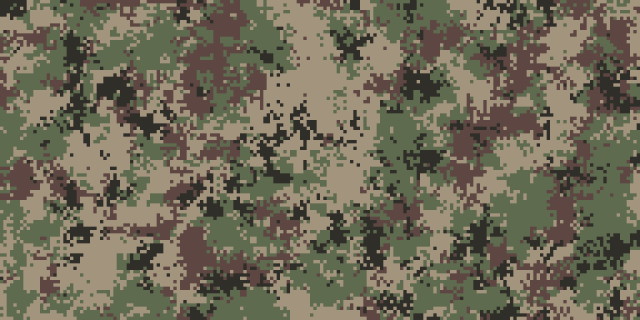
A Shadertoy shader for this pattern:

```glsl
const float CELLS_HIGH = 96.0;

const vec3 TAN   = vec3(0.64, 0.58, 0.49);
const vec3 GREEN = vec3(0.37, 0.42, 0.31);
const vec3 BROWN = vec3(0.37, 0.28, 0.26);
const vec3 DARK  = vec3(0.19, 0.18, 0.16);

float hash(vec2 p) {
    return fract(sin(dot(p, vec2(127.1, 311.7))) * 43758.5453);
}

float valueNoise(vec2 p, float seed) {
    vec2 i = floor(p);
    vec2 f = fract(p);
    vec2 s = f * f * (3.0 - 2.0 * f);
    i += seed * vec2(17.0, 29.0);
    float low  = mix(hash(i), hash(i + vec2(1.0, 0.0)), s.x);
    float high = mix(hash(i + vec2(0.0, 1.0)), hash(i + 1.0), s.x);
    return mix(low, high, s.y);
}

// Large patches broken up by small clumps and single-cell grain
float patchField(vec2 cell, float patchSize, float seed) {
    float broad = valueNoise(cell / patchSize, seed);
    float mid   = valueNoise(cell / (patchSize * 0.46), seed + 5.0);
    float small = valueNoise(cell / 2.6, seed + 11.0);
    float grain = hash(cell + seed * 37.0);
    return 0.34 * broad + 0.26 * mid + 0.24 * small + 0.16 * grain;
}

vec3 paintLayer(vec3 under, vec3 paint, float field, float threshold) {
    return mix(under, paint, step(threshold, field));
}

// Stack the paints from the ground colour upwards
vec3 cellColor(vec2 cell) {
    vec3 color = TAN;
    color = paintLayer(color, GREEN, patchField(cell, 13.0, 3.0), 0.5);
    color = paintLayer(color, BROWN, patchField(cell, 14.0, 23.0), 0.592);
    color = paintLayer(color, DARK, patchField(cell, 11.5, 47.0), 0.615);
    return color;
}

// Blend the four cells around the nearest corner by pixel coverage
vec3 smoothCells(vec2 p, float pixelSize) {
    vec2 corner = floor(p + 0.5);
    vec2 w = clamp((p - corner) / min(pixelSize, 1.0) + 0.5, 0.0, 1.0);
    vec3 below = mix(cellColor(corner - 1.0), cellColor(corner - vec2(0.0, 1.0)), w.x);
    vec3 above = mix(cellColor(corner - vec2(1.0, 0.0)), cellColor(corner), w.x);
    return mix(below, above, w.y);
}

void mainImage(out vec4 fragColor, in vec2 fragCoord) {
    float pixelSize = CELLS_HIGH / iResolution.y;
    fragColor = vec4(smoothCells(fragCoord * pixelSize, pixelSize), 1.0);
}
```
